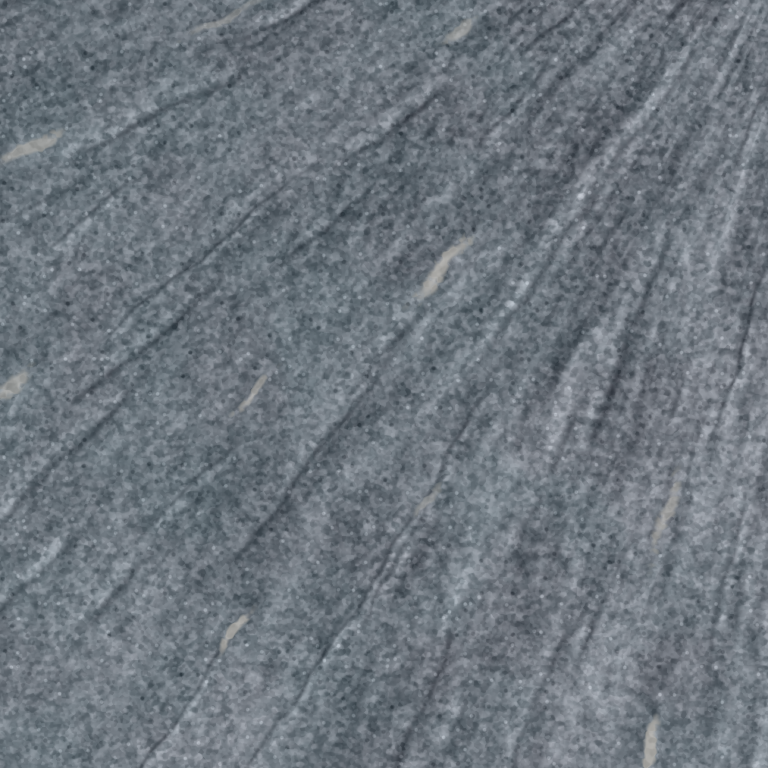
Reproduce this texture procedurally as a Shadertoy shader.

```glsl
// Draws blue-grey gritty ground crossed by a fan of ruts, tyre treads and pale scrapes.

const vec2 FAN_POLE = vec2(1.22, 1.42);          // point the ruts run towards
const vec3 COOL_TINT = vec3(-0.043, 0.004, 0.034);
const vec3 MAUVE_TINT = vec3(-0.024, -0.004, 0.029);
const vec3 PALE_STONE = vec3(0.71, 0.70, 0.68);
const float BASE_TONE = 0.462;
const int RUT_COUNT = 36;
const int SCRAPE_COUNT = 10;

vec3 hash3(vec2 cell) {
    vec3 h = fract(cell.xyx * vec3(0.1031, 0.1030, 0.0973));
    h += dot(h, h.yxz + 33.33);
    return fract((h.xxy + h.yzz) * h.zyx);
}

// Smooth cellular noise: each cell has a random tone, centred on zero.
float cellTone(vec2 p) {
    vec2 cell = floor(p);
    float total = 0.0, weight = 0.0;
    for (int y = -1; y <= 1; y++)
    for (int x = -1; x <= 1; x++) {
        vec2 id = cell + vec2(x, y);
        vec3 h = hash3(id);
        vec2 d = id + h.xy - p;
        float w = exp(-6.0 * dot(d, d));
        total += w * h.z;
        weight += w;
    }
    return total / weight - 0.5;
}

// Small round pebbles, present in a fraction of the cells.
float pebbles(vec2 p, float share) {
    vec2 id = floor(p);
    vec3 h = hash3(id + 71.0);
    float d = length(p - id - mix(vec2(0.35), vec2(0.65), h.xy));
    return (1.0 - smoothstep(0.12, 0.38, d)) * step(1.0 - share, h.z);
}

// Evenly scattered points over a slightly enlarged canvas.
vec2 scatter(float index, vec2 seed) {
    return fract(index * vec2(0.7549, 0.5698) + seed) * 1.1 - 0.05;
}

// Position relative to a centre: x along the fan direction, y across it.
vec2 alongFan(vec2 p, vec2 centre, float turn) {
    vec2 toPole = FAN_POLE - centre;
    float angle = atan(toPole.y, toPole.x) + turn;
    vec2 dir = vec2(cos(angle), sin(angle));
    vec2 d = p - centre;
    return vec2(dot(d, dir), dot(d, vec2(-dir.y, dir.x)));
}

// Thin dark groove with a soft lit bank on one side.
float rut(vec2 q, float halfLength, float width, float side, float phase) {
    q.y += 0.003 * sin(q.x * 31.0 + phase) + 0.0012 * sin(q.x * 93.0 + phase * 2.0);
    float fade = 1.0 - smoothstep(0.35, 1.0, abs(q.x) / halfLength);
    float groove = q.y / width;
    float bank = (q.y - side * width * 2.6) / (width * 1.8);
    return fade * (0.075 * exp(-bank * bank) - 0.14 * exp(-groove * groove));
}

// Rows of tread lugs within bands that follow the fan.
float treads(vec2 p, vec2 flow, float breakup) {
    float bands = smoothstep(0.0, 0.7, sin(flow.x * 42.0 + 0.6));
    float region = smoothstep(0.45, 0.75, p.x + 0.12 * p.y);
    float lugs = sin(6.2832 * (p.y * 44.0 + p.x * 5.0) + breakup * 5.0);
    return lugs * bands * region * smoothstep(-0.25, 0.25, breakup);
}

void mainImage(out vec4 fragColor, in vec2 fragCoord) {
    vec2 p = fragCoord / iResolution.y;

    // Fan coordinates: x across the streaks, y along them
    vec2 toPole = FAN_POLE - p;
    vec2 flow = vec2(1.2 * atan(toPole.y, toPole.x), length(toPole));
    flow.x += 0.006 * sin(flow.y * 9.0 + flow.x * 14.0) + 0.003 * sin(flow.y * 23.0 - flow.x * 31.0);
    float worn = smoothstep(0.2, 0.9, p.x + 0.25 * (0.5 - p.y));

    // Streaked ground
    float broad = cellTone(flow * vec2(9.0, 2.5));
    float tone = BASE_TONE + 0.10 * broad;
    tone += mix(0.06, 0.14, worn) * cellTone(flow * vec2(30.0, 4.5) + 7.0);
    tone += mix(0.05, 0.12, worn) * cellTone(flow * vec2(78.0, 10.0) + 19.0);

    // Lit clods and grit
    vec2 clodPos = flow * vec2(75.0, 42.0);
    tone += 0.08 * (cellTone(clodPos) - cellTone(clodPos + vec2(0.5, -0.4)));
    float grain = cellTone(p * vec2(125.0, 150.0) + 3.0);
    tone += 0.15 * grain + 0.12 * cellTone(p * 245.0 + 11.0);
    tone += 0.13 * pebbles(p * 110.0, 0.045) - 0.10 * pebbles(p * 95.0 + 40.0, 0.05);

    // Tyre marks and ruts
    float breakup = cellTone(p * 11.0 + 5.0);
    tone += 0.035 * treads(p, flow, breakup);
    for (int i = 0; i < RUT_COUNT; i++) {
        float n = float(i);
        vec3 h = hash3(vec2(n, 17.0));
        vec2 q = alongFan(p, scatter(n, vec2(0.13, 0.42)), (h.x - 0.5) * 0.16);
        float side = h.z > 0.4 ? 1.0 : -1.0;
        tone += rut(q, mix(0.08, 0.27, h.y), mix(0.0025, 0.0055, h.z), side, n * 2.4)
              * (0.75 + 0.9 * grain + 0.5 * breakup);
    }

    // Drifting blue and mauve tint
    float hue = clamp(0.35 + 0.35 * worn + 0.7 * breakup + 0.5 * grain, 0.0, 1.0);
    vec3 color = vec3(max(tone, 0.22)) + mix(COOL_TINT, MAUVE_TINT, hue);

    // Pale scrapes with ragged edges
    for (int i = 0; i < SCRAPE_COUNT; i++) {
        float n = float(i);
        vec3 h = hash3(vec2(n, 53.0));
        vec2 q = alongFan(p, scatter(n, vec2(0.55, 0.36)), 0.0);
        q.y += 0.003 * sin(q.x * 70.0 + n);
        vec2 size = vec2(mix(0.022, 0.065, h.x), mix(0.006, 0.011, h.y));
        float edge = length(q / size) + 0.7 * grain + 0.5 * breakup;
        float cover = 1.0 - smoothstep(0.45, 1.15, edge);
        color = mix(color, PALE_STONE + 0.12 * grain, cover * mix(0.4, 0.9, h.z));
    }

    fragColor = vec4(clamp(color, 0.0, 1.0), 1.0);
}
```
